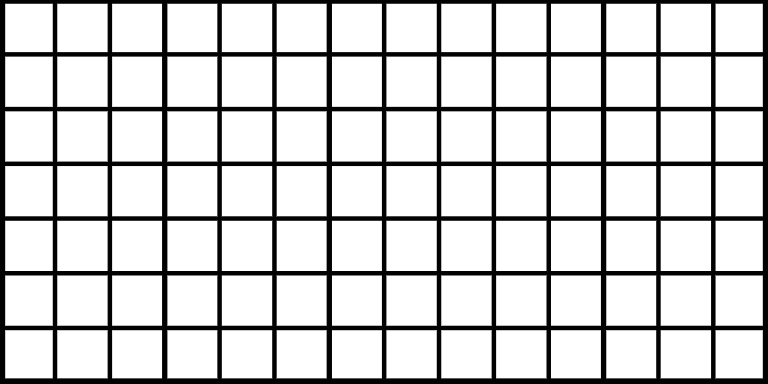
Write a Shadertoy shader that draws this pattern.

```glsl
// Draws a black grid of 14 by 7 white squares inside a slightly uneven frame.
#define CELLS vec2(14.0, 7.0)
#define PITCH vec2(0.14286, 0.1425)
#define OFFSET vec2(0.0004, 0.0034)
#define LINE_WIDTH 0.0117
#define HEAVY_EXTRA 0.0022
#define FRAME_LOW vec2(0.0135, 0.0147)
#define FRAME_HIGH vec2(0.0135, 0.0098)
#define INK vec3(0.008)
#define PAPER vec3(1.0)

// Antialiased coverage of the region where the signed distance is negative
float coverage(float dist, float pixel) {
    return clamp(0.5 - dist / pixel, 0.0, 1.0);
}

// A few upright rules are drawn slightly heavier than the rest
float isHeavy(float column) {
    return 1.0 - step(0.5, abs((column - 3.0) * (column - 6.0) * (column - 11.0)));
}

void mainImage(out vec4 fragColor, in vec2 fragCoord) {
    // Canvas height is one unit
    float pixel = 1.0 / iResolution.y;
    vec2 p = fragCoord * pixel;
    vec2 size = iResolution.xy * pixel;

    // Distance to the nearest inner rule on each axis
    vec2 index = clamp(round((p - OFFSET) / PITCH), vec2(1.0), CELLS - 1.0);
    vec2 width = vec2(LINE_WIDTH + HEAVY_EXTRA * isHeavy(index.x), LINE_WIDTH);
    vec2 rule = abs(p - OFFSET - index * PITCH) - 0.5 * width;

    // Distance to the outer frame
    vec2 frame = min(p - FRAME_LOW, size - FRAME_HIGH - p);

    float dist = min(min(rule.x, rule.y), min(frame.x, frame.y));
    fragColor = vec4(mix(PAPER, INK, coverage(dist, pixel)), 1.0);
}
```
